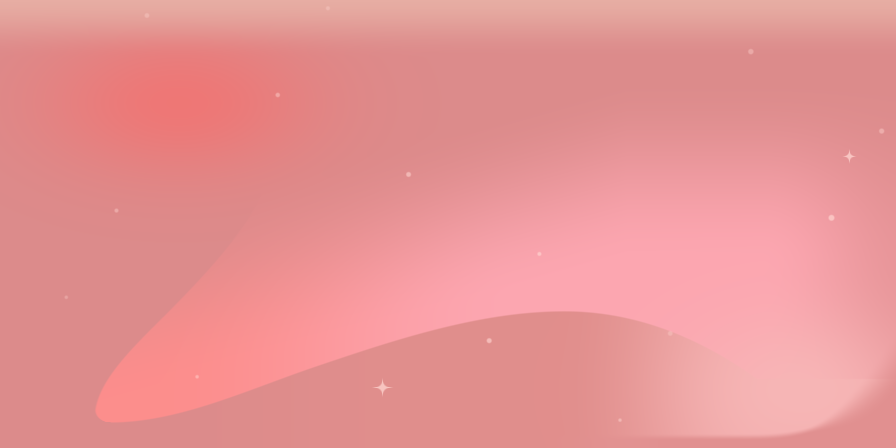
A Shadertoy shader for this background:

```glsl
// A rose backdrop with a soft coral-to-pink ribbon, a red haze and a pale corner glow.
// The ribbon is bounded by smooth cubic curves and fades upward; small dots and
// sparkles are scattered over it. Space is 2 units wide and 1 unit high.

const vec3 ROSE  = vec3(0.862, 0.545, 0.545);
const vec3 CORAL = vec3(0.990, 0.555, 0.550);
const vec3 PINK  = vec3(0.988, 0.650, 0.690);
const vec3 PALE  = vec3(0.968, 0.715, 0.715);
const vec3 RED   = vec3(0.935, 0.465, 0.460);
const vec3 CREAM = vec3(0.905, 0.680, 0.640);
const vec3 SPARK = vec3(1.000, 0.840, 0.820);

// Cubic through points a and b with the given end slopes, held flat outside.
float cubicCurve(vec2 a, vec2 b, float slopeA, float slopeB, float x) {
    float w = b.x - a.x;
    float t = clamp((x - a.x) / w, 0.0, 1.0);
    float s = 1.0 - t;
    return a.y * s * s * (1.0 + 2.0 * t) + b.y * t * t * (1.0 + 2.0 * s)
         + w * t * s * (slopeA * s - slopeB * t);
}

// Height of the lower wave at x.
float waveHeight(float x) {
    vec2 start = vec2(0.247, 0.057), rise = vec2(0.70, 0.18);
    vec2 crest = vec2(1.26, 0.305), fall = vec2(1.69, 0.154);
    if (x < rise.x) return cubicCurve(start, rise, 0.0, 0.34, x);
    if (x < crest.x) return cubicCurve(rise, crest, 0.34, 0.0, x);
    return cubicCurve(crest, fall, 0.0, -0.72, x);
}

// Position of the left flank at y, with a rounded tip at the bottom.
float flankPosition(float y) {
    vec2 tip = vec2(0.085, 0.213), bend = vec2(0.318, 0.39), top = vec2(0.57, 0.586);
    if (y < tip.x) {
        float k = clamp((tip.x - y) / 0.028, 0.0, 1.0);
        return tip.y + 0.034 * (1.0 - sqrt(1.0 - k * k));
    }
    if (y < bend.x) return cubicCurve(tip, bend, 0.15, 0.98, y);
    return cubicCurve(bend, top, 0.98, 0.45, y);
}

float edgeMask(float d, float soft) {
    return smoothstep(-soft, soft, d);
}

float gaussian(vec2 d, vec2 radius) {
    d /= radius;
    return exp(-dot(d, d));
}

vec2 hash2(float n) {
    return fract(sin(vec2(n * 127.1, n * 311.7)) * 43758.5);
}

float dotMask(vec2 d, float radius, float px) {
    return 1.0 - smoothstep(radius - px, radius + px, length(d));
}

// Four-pointed star with concave sides.
float sparkleMask(vec2 d, float radius, float px) {
    vec2 q = sqrt(abs(d) / radius);
    return 1.0 - smoothstep(0.85, 1.1 + px / radius, q.x + q.y);
}

vec3 ribbonColor(vec2 p, vec3 behind) {
    vec3 hue = mix(CORAL, PINK, smoothstep(0.35, 1.15, p.x));
    float low = 0.02 + 0.28 * min(p.x, 1.4);
    float strength = 1.0 - smoothstep(low, low + 0.42, p.y);
    strength *= 1.0 - 0.65 * smoothstep(1.7, 2.04, p.x);
    return mix(behind, hue, strength);
}

void mainImage(out vec4 fragColor, in vec2 fragCoord) {
    vec2 p = fragCoord / iResolution.xy * vec2(2.0, 1.0);
    float px = 1.0 / iResolution.y;

    // Rose ground, red haze and light upper band
    vec3 ground = mix(ROSE, RED, gaussian(p - vec2(0.40, 0.77), vec2(0.30, 0.16)));
    ground = mix(ground, CREAM, smoothstep(0.87, 1.01, p.y));

    // Ground under the wave, growing paler to the right
    vec3 under = ROSE + vec3(0.018, 0.012, 0.004) * smoothstep(0.3, 1.0, p.x);
    under = mix(under, PALE, 0.75 * smoothstep(1.25, 1.72, p.x));

    // Ribbon between the flank and the wave
    float aboveWave = edgeMask(p.y - waveHeight(p.x), px);
    float rightOfFlank = edgeMask((p.x - flankPosition(p.y)) * 0.75, px);
    vec3 ribbon = ribbonColor(p, ground);
    vec3 low = mix(ground, under, smoothstep(0.25, 0.55, p.x));
    vec3 color = mix(ground, mix(low, ribbon, aboveWave), rightOfFlank);

    // Pale corner glow, cut by a curved and softening lower rim
    float glow = gaussian(p - vec2(1.79, 0.13), vec2(0.26, 0.17));
    color = mix(color, PALE, 0.9 * glow);
    float rim = 0.025 + 4.0 * pow(max(p.x - 1.65, 0.0), 3.0);
    float rimSoft = 0.008 + 0.06 * smoothstep(1.8, 2.0, p.x);
    float belowRim = 1.0 - edgeMask(p.y - rim, rimSoft);
    color = mix(color, ROSE + 0.02, belowRim * smoothstep(1.2, 1.5, p.x));

    // Scattered dots of varied size and brightness
    for (int i = 0; i < 14; i++) {
        float n = float(i);
        vec2 spot = vec2(2.0 * fract(0.13 + n * 0.618), fract(0.53 + n * 0.382 * 1.9));
        vec2 vary = hash2(n + 1.0);
        float size = mix(0.0035, 0.0075, vary.x);
        color = mix(color, SPARK, dotMask(p - spot, size, px) * mix(0.3, 0.7, vary.y));
    }

    // Two larger sparkles
    float sparkles = sparkleMask(p - vec2(0.854, 0.135), 0.019, px)
                   + sparkleMask(p - vec2(1.896, 0.651), 0.014, px);
    color = mix(color, SPARK, 0.75 * min(sparkles, 1.0));

    fragColor = vec4(color, 1.0);
}
```
